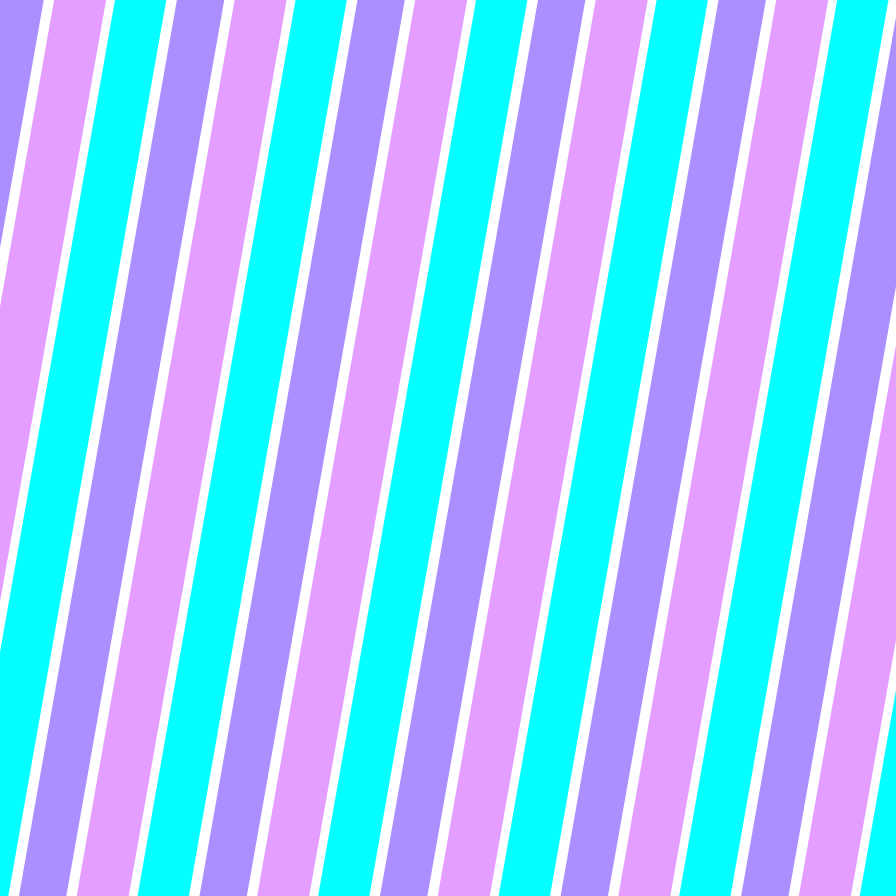
Reproduce this pattern procedurally as a three.js fragment shader.

```glsl
// Slanted candy stripes: cyan, violet and pink bands on white, with thin gaps.
// A sheared horizontal coordinate is divided into periods; each band is a
// wrapped distance to its centre line, smoothed over one pixel.
varying vec2 vUv;

const float PERIOD = 0.2015;   // horizontal width of one three-band group
const float START = 0.1535;    // left edge of a cyan band on the bottom side
const float SLANT = 0.1763;    // rightward shift per unit of height, tan(10 deg)

// Band centre and half width, in periods
const vec2 CYAN_BAND = vec2(0.1422, 0.1422);
const vec2 VIOLET_BAND = vec2(0.4743, 0.1312);
const vec2 PINK_BAND = vec2(0.8068, 0.1441);

const vec3 WHITE = vec3(1.0);
const vec3 CYAN = vec3(0.01, 1.0, 1.0);
const vec3 VIOLET = vec3(0.67, 0.56, 1.0);
const vec3 PINK = vec3(0.89, 0.62, 1.0);

// Coverage of a repeating band at position t, with edges blurred by pixelWidth
float bandCoverage(float t, vec2 band, float pixelWidth) {
  float fromCentre = abs(fract(t - band.x + 0.5) - 0.5);
  return clamp((band.y - fromCentre) / pixelWidth + 0.5, 0.0, 1.0);
}

void main() {
  // Position across the stripes, counted in periods
  float t = (vUv.x - SLANT * vUv.y - START) / PERIOD;
  float pixelWidth = max(length(vec2(dFdx(t), dFdy(t))), 1e-5);

  // Coloured bands over the white ground
  vec3 color = WHITE;
  color = mix(color, CYAN, bandCoverage(t, CYAN_BAND, pixelWidth));
  color = mix(color, VIOLET, bandCoverage(t, VIOLET_BAND, pixelWidth));
  color = mix(color, PINK, bandCoverage(t, PINK_BAND, pixelWidth));

  gl_FragColor = vec4(color, 1.0);
}
```
